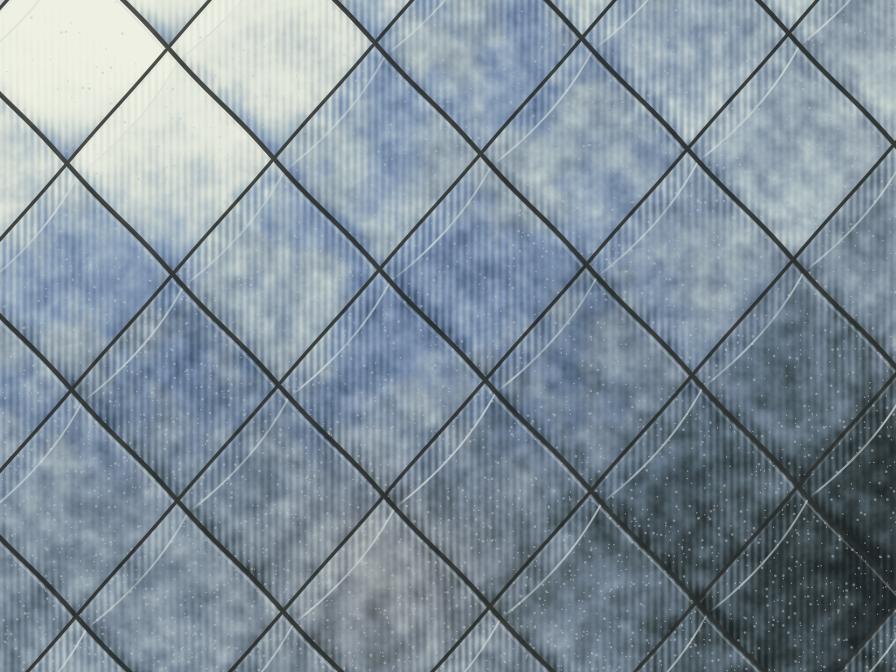
A WebGL 2 fragment shader for this pattern:

```glsl
#version 300 es
precision highp float;
// Weathered diamond panes of ribbed glass held by thin dark wires.
// A skewed lattice gives the panes; tone is built from broad reflections,
// mottling, ribs and specks, then mapped through a slate-blue colour ramp.
uniform vec2 u_resolution;
out vec4 fragColor;

float hash(vec2 p) {
  p = fract(p * vec2(0.1031, 0.1137));
  p += dot(p, p.yx + 33.33);
  return fract((p.x + p.y) * p.x * 17.3);
}

float noise(vec2 p) {
  vec2 i = floor(p), f = fract(p);
  f = f * f * (3.0 - 2.0 * f);
  return mix(mix(hash(i), hash(i + vec2(1, 0)), f.x),
             mix(hash(i + vec2(0, 1)), hash(i + vec2(1, 1)), f.x), f.y);
}

float fbm(vec2 p) {
  float sum = 0.0, amp = 0.5;
  for (int i = 0; i < 5; i++) {
    sum += amp * noise(p);
    p = mat2(1.6, 1.2, -1.2, 1.6) * p + 17.0;
    amp *= 0.5;
  }
  return sum;
}

float glow(vec2 p, vec2 centre, float tightness) {
  vec2 d = p - centre;
  return exp(-tightness * dot(d, d));
}

float stroke(float dist, float halfWidth, float px) {
  return 1.0 - smoothstep(halfWidth - 0.7 * px, halfWidth + 0.7 * px, abs(dist));
}

// Slate ramp from near black to warm white
vec3 ramp(float t) {
  vec3 c = mix(vec3(0.12, 0.15, 0.16), vec3(0.20, 0.24, 0.25), clamp((t - 0.12) / 0.12, 0.0, 1.0));
  c = mix(c, vec3(0.32, 0.38, 0.41), clamp((t - 0.24) / 0.13, 0.0, 1.0));
  c = mix(c, vec3(0.43, 0.49, 0.55), clamp((t - 0.37) / 0.11, 0.0, 1.0));
  c = mix(c, vec3(0.54, 0.60, 0.65), clamp((t - 0.48) / 0.11, 0.0, 1.0));
  c = mix(c, vec3(0.67, 0.73, 0.75), clamp((t - 0.59) / 0.13, 0.0, 1.0));
  c = mix(c, vec3(0.87, 0.89, 0.85), clamp((t - 0.72) / 0.16, 0.0, 1.0));
  return mix(c, vec3(0.93, 0.94, 0.89), clamp((t - 0.88) / 0.14, 0.0, 1.0));
}

void main() {
  float px = 1.0 / u_resolution.y;
  vec2 p = gl_FragCoord.xy * px;

  // Lattice: x runs down-right, y runs up-right from the left corner
  mat2 lattice = mat2(0.1573, -0.1648, 0.1505, 0.1720);
  vec2 origin = vec2(0.257, 0.592);
  vec2 uv = inverse(lattice) * (p - origin);
  uv.y += 0.006 * sin(6.2832 * uv.x);
  uv.x += 0.002 * sin(6.2832 * uv.y);
  vec2 cell = floor(uv), f = uv - cell;
  vec2 centre = origin + lattice * (cell + 0.5);
  float paneRand = hash(cell + 40.0);
  vec2 q = mix(p, centre, 0.55);

  // Broad reflections, each pane catching its own share
  float flare = glow(q, vec2(0.18, 0.96), 10.0);
  float tone = 0.555 + 0.17 * (q.y - 0.5) - 0.09 * (q.x - 0.67) + 0.06 * (paneRand - 0.5);
  tone += 0.35 * flare + 0.13 * glow(q, vec2(1.22, 0.82), 14.0);
  tone -= 0.22 * glow(q, vec2(1.28, 0.16), 9.0) + 0.07 * glow(p, vec2(0.2, 0.47), 22.0);
  float low = f.x * (1.0 - f.y);
  tone += (low - 0.25) * 0.14 * smoothstep(0.3, 0.8, p.y) * (1.0 - 2.2 * flare);

  // Cloudy stains and rain streaks
  vec2 shift = paneRand * vec2(7.0, 3.0);
  float cloud = fbm(p * 13.0 + shift + 20.0);
  float grain = fbm(p * 45.0 + 60.0);
  float streak = noise(vec2(p.x * 26.0, p.y * 2.5) + shift + 9.0);
  float dirt = 1.0 - 0.75 * flare;
  tone += dirt * (0.23 * (cloud - 0.48) + 0.30 * (grain - 0.48));
  tone += 0.09 * (streak - 0.5) * smoothstep(0.6, 0.1, p.y);

  // Lip curving inside the upper-left edge, with ribbed margins around it
  float lip = f.x - 0.105 - 0.22 * f.y * (1.0 - f.y);
  float margin = max(smoothstep(0.03, -0.03, lip),
                     max(smoothstep(0.17, 0.0, f.y), smoothstep(0.86, 1.0, f.y)));
  tone += 0.03 * smoothstep(0.02, -0.02, lip);
  tone -= 0.10 * smoothstep(0.13, 0.0, f.y) + 0.05 * smoothstep(0.9, 1.0, f.x);
  tone -= 0.22 * flare * smoothstep(0.5, 0.95, low);

  // Fine upright ribs
  float rib = sin(6.2832 * (p.x * 96.0 + 0.5 * noise(p * vec2(9.0, 4.0))));
  float ribPatch = smoothstep(0.3, 0.7, noise(p * 7.0 + shift + 80.0));
  tone += rib * (0.018 + 0.030 * ribPatch + 0.04 * margin) * (1.0 - 0.45 * flare);

  // Blue cast in the middle, warm grey below
  vec3 colour = ramp(tone);
  float blue = smoothstep(0.70, 0.35, cloud) * smoothstep(0.85, 0.55, tone);
  blue *= smoothstep(0.15, 0.5, p.y) * smoothstep(1.35, 0.7, p.x);
  colour += blue * vec3(-0.035, -0.01, 0.05);
  colour += glow(p, vec2(0.58, 0.14), 35.0) * vec3(0.04, 0.01, -0.02);

  // Pale specks, denser toward the foot
  for (int i = 0; i < 2; i++) {
    vec2 g = p * (95.0 + 60.0 * float(i)) + 31.0 * float(i + 1);
    vec2 id = floor(g);
    vec2 spot = 0.25 + 0.5 * vec2(hash(id + 3.0), hash(id + 71.0));
    float speck = smoothstep(0.28, 0.08, length(fract(g) - spot));
    float keep = step(hash(id + 19.0), mix(0.13, 0.02, p.y));
    colour = mix(colour, vec3(0.74, 0.78, 0.79), 0.5 * speck * keep);
  }

  // Bright lip, wire highlights and dark wires
  vec2 d = (f - round(f)) * 0.228;
  float lipLine = stroke(lip * 0.228, 0.0015, px) * smoothstep(0.0, 0.12, f.y);
  colour = mix(colour, vec3(0.84, 0.87, 0.86), lipLine * (0.35 + 0.45 * noise(p * 25.0)));
  float sheen = max(stroke(d.y + 0.0068, 0.0014, px), 0.6 * stroke(d.x - 0.005, 0.0012, px));
  colour = mix(colour, vec3(0.78, 0.81, 0.80), sheen * (0.15 + 0.3 * noise(p * 14.0 + 5.0)));
  float wire = max(stroke(d.y, 0.0034, px), stroke(d.x, 0.0025, px));
  vec3 wireColour = mix(vec3(0.13, 0.15, 0.15), vec3(0.32, 0.32, 0.29), 0.5 * grain + 0.4 * flare);
  colour = mix(colour, wireColour, 0.93 * wire);

  fragColor = vec4(clamp(colour, 0.0, 1.0), 1.0);
}
```
